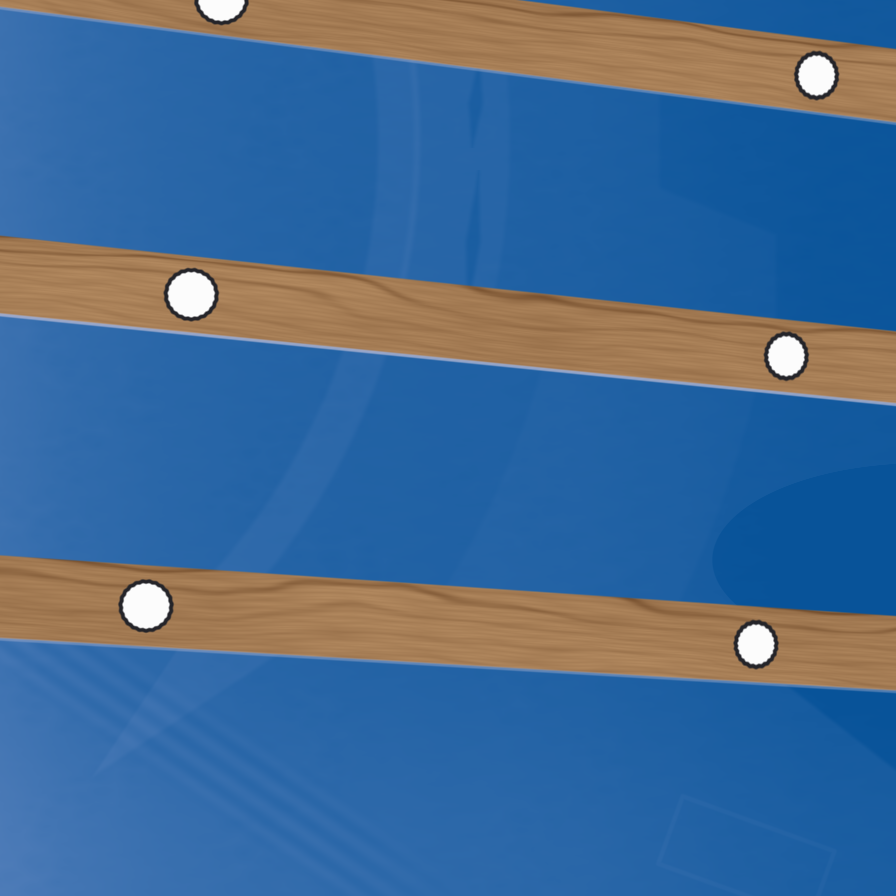
Write a three.js fragment shader that draws this pattern.

```glsl
// Three tilted wooden planks with pegs over glossy blue panels.
// Plank edges and peg places follow quadratics in the plank index, for perspective;
// reflections are arcs and soft shapes, and grain is layered sines with cellular noise.
varying vec2 vUv;

const float EDGE = 0.0013;
const int PLANKS = 3;
// Plank edge heights: top left, top right, bottom left, bottom right
const vec4 EDGE_START = vec4(0.3802, 0.3125, 0.2878, 0.2292);
const vec4 EDGE_STEP = vec4(0.366, 0.319, 0.3716, 0.3236);
const vec4 EDGE_BEND = vec4(0.0092, 0.0013, 0.0097, 0.0033);
const vec2 PEG_START = vec2(0.163, 0.8438);
const vec2 PEG_STEP = vec2(0.0589, 0.0338);
const vec2 PEG_BEND = vec2(0.0084, 0.0);
const vec2 PEG_LEFT = vec2(0.0305, 0.0295);
const vec2 PEG_RIGHT = vec2(0.0248, 0.0272);
const float RIM = 0.0045;
const vec2 ARC_CENTER = vec2(-0.303, 0.844);
const vec3 DEEP_BLUE = vec3(0.03, 0.325, 0.60);
const vec3 HAZE_BLUE = vec3(0.28, 0.47, 0.71);
const vec3 WOOD = vec3(0.67, 0.51, 0.35);
const vec3 VEIN = vec3(0.45, 0.30, 0.17);
const vec3 GLINT = vec3(0.72, 0.73, 0.84);
const vec3 RIM_DARK = vec3(0.14, 0.14, 0.16);
const vec3 PEG_WHITE = vec3(0.99);

float fill(float d) { return smoothstep(-EDGE, EDGE, d); }
float soft(float d) { return smoothstep(-0.004, 0.004, d); }
float only(float panel, float n) { return 1.0 - step(0.5, abs(panel - n)); }

vec2 hash2(vec2 p) {
  return fract(sin(vec2(dot(p, vec2(127.1, 311.7)), dot(p, vec2(269.5, 183.3)))) * 43758.5);
}

float cellular(vec2 p) {
  vec2 cell = floor(p), f = fract(p);
  float nearest = 1.5;
  for (int j = -1; j <= 1; j++)
    for (int i = -1; i <= 1; i++) {
      vec2 o = vec2(float(i), float(j));
      nearest = min(nearest, length(o + hash2(cell + o) - f));
    }
  return nearest;
}

float layeredSines(vec2 p) {
  float sum = 0.0, amp = 0.5;
  for (int i = 0; i < 4; i++) {
    sum += amp * sin(p.x + 1.3 * sin(p.y));
    p = mat2(1.5, 1.1, -1.1, 1.5) * p + 1.7;
    amp *= 0.5;
  }
  return sum;
}

float sliver(vec2 p, vec2 center, float halfHeight) {
  vec2 q = p - center;
  float lens = 1.0 - abs(q.y) / halfHeight;
  return soft(0.008 * lens - abs(q.x - 0.08 * q.y)) * step(0.0, lens);
}

float box(vec2 p, vec2 halfSize) {
  vec2 d = abs(p) - halfSize;
  return length(max(d, 0.0)) + min(max(d.x, d.y), 0.0);
}

// Blue panels, numbered from the bottom; haze runs from deep to light
vec3 gloss(vec2 p, float panel) {
  float low = only(panel, 0.0), mid = only(panel, 1.0), high = only(panel, 2.0);
  float haze = 0.35 + 0.46 * exp(-5.0 * p.x) - 0.2 * smoothstep(0.55, 1.0, p.x);
  haze += 0.28 * (1.0 - smoothstep(0.0, 0.34, p.y)) * (1.0 - 0.5 * p.x);
  // Curved reflections
  float r = length(p - ARC_CENTER);
  haze += (mid + high) * 0.15 * soft(r - 0.725) * soft(0.772 - r);
  haze += high * 0.11 * soft(r - 0.765) * soft(0.872 - r);
  haze += mid * 0.07 * soft(r - 0.943) * soft(1.18 - r);
  // Dark shapes on the right
  float corner = max(soft(p.y - 0.79 + 0.4 * (p.x - 0.736)), soft(p.x - 0.866));
  haze -= high * 0.09 * soft(p.x - 0.736) * corner;
  haze -= mid * 0.2 * soft(1.0 - length((p - vec2(1.03, 0.375)) / vec2(0.235, 0.108)));
  haze -= low * 0.2 * soft(p.y - 0.23 + 0.78 * (p.x - 0.885));
  haze -= high * 0.2 * max(sliver(p, vec2(0.531, 0.885), 0.05), sliver(p, vec2(0.528, 0.73), 0.08));
  // Wedge, streaks and faint tray at the bottom
  vec2 q = p - vec2(0.104, 0.134);
  haze += low * 0.13 * soft(q.y - 0.66 * q.x) * soft(1.5 * q.x - q.y);
  float s = dot(p, vec2(0.56, 0.83));
  float streakZone = smoothstep(0.2, 0.23, s) * (1.0 - smoothstep(0.28, 0.32, s));
  haze += low * 0.08 * streakZone * sin(s * 260.0) * (1.0 - smoothstep(0.35, 0.55, p.x));
  vec2 tray = mat2(0.94, 0.34, -0.34, 0.94) * (p - vec2(0.833, 0.043));
  haze += low * 0.1 * (1.0 - smoothstep(0.001, 0.004, abs(box(tray, vec2(0.09, 0.04)))));
  // Mottling
  float blotch = smoothstep(0.1, 0.5, layeredSines(p * vec2(23.0, 31.0)));
  haze += 0.08 * (cellular(p * vec2(38.0, 60.0)) - 0.5) * blotch * (1.0 - 0.7 * p.x);
  haze += 0.015 * layeredSines(p * vec2(60.0, 170.0));
  return mix(DEEP_BLUE, HAZE_BLUE, clamp(haze, 0.0, 1.1));
}

vec3 timber(float x, float across, float seed) {
  float warp = layeredSines(vec2(x * 7.0 + seed * 2.3, across * 2.0 + seed));
  float figure = 0.5 + 0.5 * sin(across * 24.0 + 6.0 * warp + 5.0 * x);
  float vein = pow(figure, 7.0) * (0.12 + 0.45 * smoothstep(0.45, 1.0, across));
  float fibre = cellular(vec2(x * 13.0 + seed * 7.0, across * 24.0 + warp * 2.0)) - 0.45;
  float shade = 0.08 + vein + 0.28 * fibre + 0.12 * warp + 0.15 * smoothstep(0.85, 1.0, across);
  return mix(WOOD, VEIN, shade);
}

void main() {
  vec2 p = vUv;
  float panel = 0.0;
  for (int i = 0; i < PLANKS; i++) {
    float n = float(i);
    vec4 e = EDGE_START + n * EDGE_STEP - n * n * EDGE_BEND;
    panel += step(0.5 * (mix(e.x, e.y, p.x) + mix(e.z, e.w, p.x)), p.y);
  }
  vec3 color = gloss(p, panel);
  for (int i = 0; i < PLANKS; i++) {
    float n = float(i);
    vec4 e = EDGE_START + n * EDGE_STEP - n * n * EDGE_BEND;
    float top = mix(e.x, e.y, p.x), bottom = mix(e.z, e.w, p.x);
    float glint = 1.0 - smoothstep(0.0005, 0.003, abs(p.y - bottom + 0.001));
    color = mix(color, timber(p.x, (p.y - bottom) / (top - bottom), n), fill(p.y - bottom) * fill(top - p.y));
    color = mix(color, GLINT, glint * (0.75 - 0.35 * abs(n - 1.0)));
    // Pegs centred across the plank
    vec2 pegX = PEG_START + n * PEG_STEP - n * n * PEG_BEND;
    for (int side = 0; side < 2; side++) {
      float x = side == 0 ? pegX.x : pegX.y;
      vec2 radius = side == 0 ? PEG_LEFT : PEG_RIGHT;
      vec2 q = p - vec2(x, 0.5 * (mix(e.x, e.y, x) + mix(e.z, e.w, x)));
      float d = (1.0 - length(q / radius)) * radius.x + 0.0004 * sin(atan(q.y, q.x) * 23.0);
      color = mix(color, RIM_DARK, fill(d));
      color = mix(color, PEG_WHITE, fill(d - RIM));
    }
  }
  gl_FragColor = vec4(color, 1.0);
}
```
